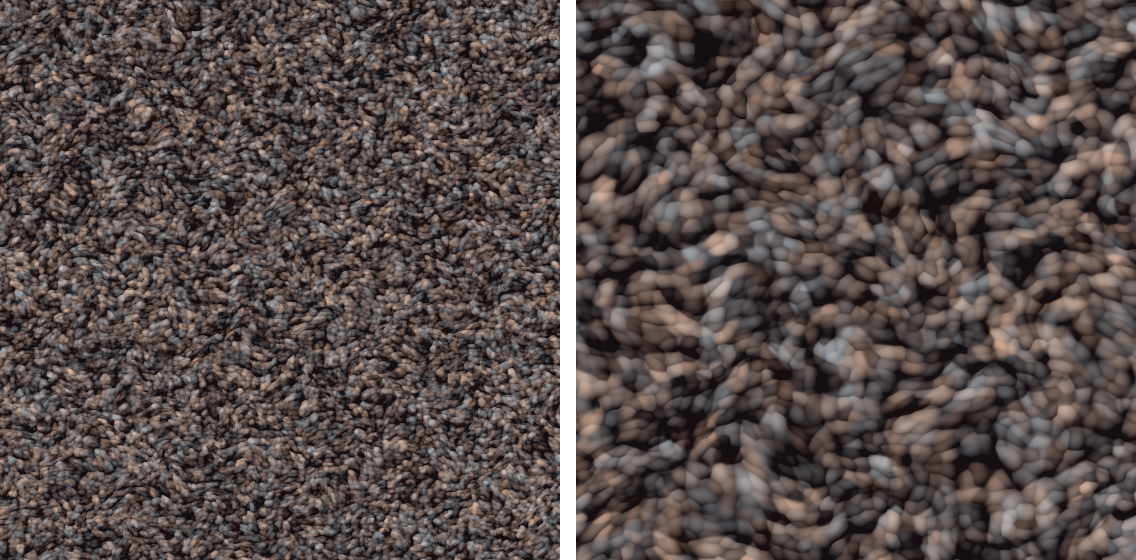
Left: the whole. Right: its middle third, enlarged.
This texture is drawn by a three.js fragment shader. Its source:

```glsl
varying vec2 vUv;

#define GRAIN_COUNT vec2(67.0, 78.0)
#define FIBRE_COUNT vec2(112.0, 134.0)
#define MOTTLE_COUNT vec2(9.0, 13.0)
#define SOFTNESS 13.0
#define MEAN_TONE 0.372
#define GRAIN_CONTRAST 0.34
#define FIBRE_CONTRAST 0.30
#define GAP_DEPTH 0.40
#define RELIEF 0.16
#define MOTTLE_AMOUNT 0.07
#define TINT_AMOUNT 0.16

vec3 hash3(vec2 cell) {
  vec3 q = fract(cell.xyx * vec3(0.1031, 0.1030, 0.0973));
  q += dot(q, q.yxz + 33.33);
  return fract((q.xxy + q.yzz) * q.zyx);
}

// Soft cellular noise of tilted ovals: tone, tint, gap, relief
vec4 softGrains(vec2 p, float seed) {
  vec2 cell = floor(p);
  vec3 blend = vec3(0.0);
  float total = 0.0;
  for (int y = -1; y <= 1; y++) {
    for (int x = -1; x <= 1; x++) {
      vec2 id = cell + vec2(float(x), float(y));
      vec3 place = hash3(id + seed);
      vec3 look = hash3(id + seed + 57.0);
      vec2 offset = p - id - 0.1 - 0.8 * place.xy;
      float angle = 3.1416 * place.z;
      vec2 axis = vec2(cos(angle), sin(angle));
      vec2 oval = vec2(dot(offset, axis) * 0.8,
                       dot(offset, vec2(-axis.y, axis.x)) * 1.25);
      float weight = exp(-SOFTNESS * dot(oval, oval));
      float light = dot(offset, vec2(-0.5, 0.85));
      blend += weight * vec3(look.xy - 0.5, light);
      total += weight;
    }
  }
  float gap = -log(total + 0.00001) / SOFTNESS;
  return vec4(blend.xy / total, gap, blend.z / total);
}

// Layered sines bend the cell grid so that no rows show
vec2 bend(vec2 p) {
  vec2 wave = sin(p.yx * vec2(37.0, 41.0) + 2.0 * sin(p * 23.0));
  return p + 0.004 * wave + 0.0015 * sin(p.yx * 93.0 + 1.7);
}

void main() {
  vec2 p = bend(vUv);
  vec4 grain = softGrains(p * GRAIN_COUNT, 11.0);
  vec4 fibre = softGrains(p * FIBRE_COUNT, 203.0);
  vec4 mottle = softGrains(p * MOTTLE_COUNT, 419.0);

  // Brightness from grains, fine fibres, gaps and raised edges
  float tone = MEAN_TONE + GRAIN_CONTRAST * grain.x + FIBRE_CONTRAST * fibre.x;
  tone -= GAP_DEPTH * (grain.z - 0.14 + 0.7 * (fibre.z - 0.14));
  tone += RELIEF * (grain.w + 0.6 * fibre.w) + MOTTLE_AMOUNT * mottle.x;
  tone = clamp(tone, 0.08, 0.8);

  // Warm grey ramp, with single grains leaning pink or blue
  vec3 color = tone * vec3(1.0, 0.94, 0.88) - vec3(0.0, 0.02, 0.007);
  float tint = TINT_AMOUNT * tone * (grain.y + 0.6 * fibre.y);
  color += tint * vec3(1.0, -0.1, -0.8);

  gl_FragColor = vec4(color, 1.0);
}
```
